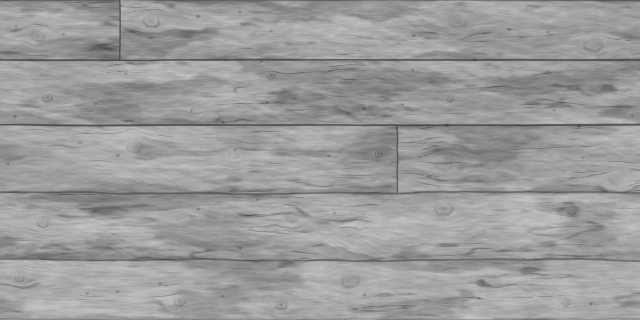
This texture is drawn by a Shadertoy shader. Its source:

```glsl
const int ROWS = 5;
const float EDGES[6] = float[](0.0, 0.1875, 0.398, 0.609, 0.8125, 1.0);
const float SEAM_DEPTH[6] = float[](0.3, 0.55, 0.6, 0.9, 0.9, 0.6);
const float JOINTS[5] = float[](-9.0, -9.0, 1.242, -9.0, 0.375);  // butt joint x per row
const float WOOD_TONE = 0.678;
const float SEAM_TONE = 0.24;
const float SEAM_WIDTH = 0.0018;
const float JOINT_WIDTH = 0.0012;
const float BLOTCH = 0.21;
const float GRAIN = 0.12;
const float FIBRE = 0.11;
const float MOTTLE = 0.07;
const float FIGURE = 0.016;
const float CRACK = 0.13;
const float STAIN = 0.10;
const float KNOT = 0.8;
const float SPECK = 0.15;
const int CRACK_LAYERS = 3;
const int KNOTS_PER_ROW = 6;
const vec2 SPECK_GRID = vec2(9.0, 7.0);

float hash(vec2 p) {
    return fract(sin(dot(p, vec2(127.1, 311.7))) * 43758.5453);
}

float noise(vec2 p) {
    vec2 i = floor(p), f = fract(p);
    f = f * f * (3.0 - 2.0 * f);
    return mix(mix(hash(i), hash(i + vec2(1, 0)), f.x),
               mix(hash(i + vec2(0, 1)), hash(i + vec2(1, 1)), f.x), f.y);
}

float fbm(vec2 p) {
    float sum = 0.0, amp = 0.533;
    for (int i = 0; i < 4; i++) {
        sum += amp * noise(p);
        p = p * 2.03 + 7.3;
        amp *= 0.5;
    }
    return sum;
}

float line(float d, float width, float pixel) {
    return 1.0 - smoothstep(width * 0.3, width + pixel, abs(d));
}

// Darkening of the knots in a row; bends the grain coordinate around them
float knots(vec2 p, int row, inout vec2 grainPos) {
    float shade = 0.0;
    float lo = EDGES[row], hi = EDGES[row + 1];
    for (int k = 0; k < KNOTS_PER_ROW; k++) {
        vec2 id = vec2(float(k), float(row) + 3.0);
        float size = hash(id + 31.0);
        float strength = mix(0.25, 1.0, hash(id + 61.0));
        float radius = mix(0.007, 0.021, size * size);
        vec2 center = vec2((float(k) + 0.15 + 0.7 * hash(id)) * 2.0 / float(KNOTS_PER_ROW),
                           mix(lo, hi, 0.2 + 0.6 * hash(id + 17.0)));
        vec2 d = p - center;
        float r = length(d * vec2(0.8, 1.0)) / radius;
        r += 0.6 * (fbm(d / radius * 1.3 + id * 5.0) - 0.5);
        grainPos.y -= 0.75 * d.y * exp(-0.16 * r * r);
        float rim = exp(-24.0 * (r - 1.0) * (r - 1.0)) * (0.55 - 0.45 * d.y / radius);
        float rings = (0.5 + 0.5 * cos(r * 13.0)) * (1.0 - smoothstep(0.8, 1.1, r));
        float heart = exp(-9.0 * r * r) * hash(id + 53.0);
        shade += strength * (0.19 * rim + 0.06 * rings + 0.2 * heart);
    }
    return shade;
}

// Small nail holes and pits
float specks(vec2 p, float pixel) {
    vec2 id = floor(p * SPECK_GRID);
    vec2 center = (id + 0.2 + 0.6 * vec2(hash(id), hash(id + 9.0))) / SPECK_GRID;
    float radius = mix(0.0015, 0.005, hash(id + 23.0));
    float d = length((p - center) * vec2(0.7, 1.0));
    return step(0.68, hash(id + 41.0)) * (1.0 - smoothstep(radius * 0.3, radius + pixel, d));
}

void mainImage(out vec4 fragColor, in vec2 fragCoord) {
    vec2 p = fragCoord / iResolution.xy * vec2(2.0, 1.0);
    float pixel = 1.0 / iResolution.y;

    // Board lookup; the less open seams wander more
    float wander = mix(0.014, 0.004, smoothstep(0.4, 0.6, p.y));
    float y = p.y + wander * (fbm(vec2(p.x * 5.0, floor(p.y * 5.0 + 0.5))) - 0.5);
    int row = 0;
    for (int i = 1; i < ROWS; i++) if (y > EDGES[i]) row = i;
    float above = y - EDGES[row], below = EDGES[row + 1] - y;
    float toJoint = JOINTS[row] - p.x + 0.002 * (noise(p * 30.0) - 0.5);
    float seed = float(row) * 2.0 + step(toJoint, 0.0);
    vec2 offset = seed * vec2(17.3, 9.1);

    vec2 q = p;
    float knotShade = knots(p, row, q);
    q += offset;
    q.y += 0.025 * (fbm(q * vec2(2.2, 4.0)) - 0.5) + 0.005 * (fbm(q * vec2(14.0, 18.0)) - 0.5);

    // Weathered tone, long grain, fine fibres and a rough surface
    float tone = WOOD_TONE + 0.03 * (hash(vec2(seed, 4.0)) - 0.5);
    tone += BLOTCH * (fbm(q * vec2(2.8, 10.0)) - 0.5);
    tone += GRAIN * (fbm(q * vec2(5.0, 65.0)) - 0.5);
    tone += FIBRE * (fbm(q * vec2(26.0, 170.0) + 40.0) - 0.5);
    tone += MOTTLE * (fbm(p * vec2(34.0, 55.0)) - 0.5);
    tone += FIGURE * sin(110.0 * fbm(q * vec2(1.3, 8.0) + 11.0)) * noise(q * vec2(3.0, 9.0));

    // Saw scuffs across the grain
    float scuff = smoothstep(0.55, 0.72, fbm(q * vec2(3.0, 6.0) + 70.0));
    tone += 0.06 * scuff * (noise(vec2(p.x + 1.8 * p.y, p.y * 0.6) * vec2(80.0, 35.0)) - 0.4);

    // Stains: ragged streaks, damp board edges and the dark end before a joint
    float patchy = fbm(q * vec2(3.5, 14.0) + 25.0) + 0.1 * (fbm(p * vec2(30.0, 60.0)) - 0.5);
    float nearEdge = exp(-min(above, below) * 28.0);
    float boardEnd = step(0.0, toJoint) * (1.0 - smoothstep(0.08, 0.36, toJoint + 0.2 * patchy));
    tone -= STAIN * smoothstep(0.55, 0.68, patchy + 0.16 * nearEdge);
    tone -= 0.11 * boardEnd * (0.4 + patchy);

    // Thin broken cracks that follow the grain
    for (int i = 0; i < CRACK_LAYERS; i++) {
        float layer = float(i);
        vec2 c = q * vec2(2.0 + layer, 22.0 + 14.0 * layer) + layer * 33.0;
        float ridge = abs(noise(c) + 0.15 * noise(c * vec2(7.0, 2.0)) - 0.57);
        float broken = smoothstep(0.54, 0.68, fbm(q * vec2(6.0, 24.0) + 90.0 + layer * 8.0));
        tone -= CRACK * broken * (1.0 - smoothstep(0.0, 0.065 + 0.01 * layer, ridge));
    }
    tone -= KNOT * knotShade + SPECK * specks(p, pixel);
    tone = clamp(tone, 0.27, 0.76);

    // Gaps between boards, with a soft shadow on the board underneath
    float width = SEAM_WIDTH * (0.4 + 1.2 * noise(vec2(p.x * 9.0, float(row))));
    float seam = max(SEAM_DEPTH[row] * line(above, width, pixel),
                     SEAM_DEPTH[row + 1] * line(below, width, pixel));
    seam = max(seam, 0.8 * line(toJoint, JOINT_WIDTH, pixel));
    tone -= 0.08 * SEAM_DEPTH[row + 1] * exp(-below * 130.0);
    tone = mix(tone, SEAM_TONE, seam * 0.85);

    fragColor = vec4(vec3(tone), 1.0);
}
```
